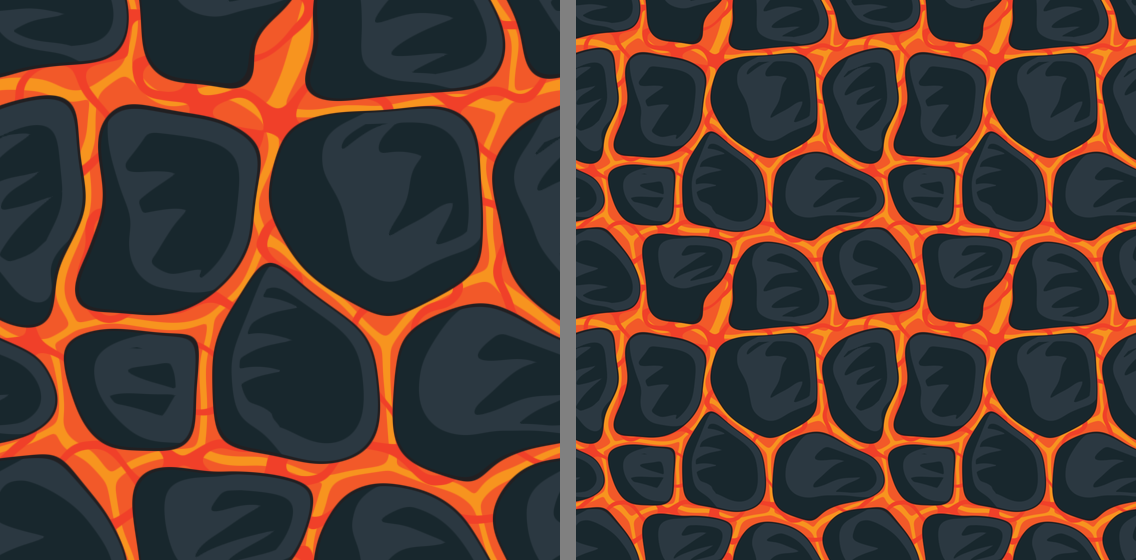
Left, the tile; right, the same tile 2 across and 2 down.
A WebGL 2 fragment shader for this pattern:

```glsl
#version 300 es
precision highp float;
// Cracked lava: dark cartoon boulders parted by glowing, streaky channels.
// Boulders are rounded cells of a wrapped, warped Voronoi diagram; each gets
// an outline, a lighter face and a comb-like recess. The whole image tiles.
uniform vec2 u_resolution;
out vec4 fragColor;

const float PI = 3.14159265;
const float GRID = 3.0;           // boulders per side of the tile
const float CHANNEL = 0.0125;     // half width of a lava channel
const float OUTLINE = 0.0048;
const vec2 ORIGIN = vec2(0.09, 0.17);
const vec3 LAVA = vec3(0.95, 0.35, 0.16);
const vec3 LAVA_RED = vec3(0.94, 0.25, 0.16);
const vec3 LAVA_YELLOW = vec3(0.97, 0.58, 0.12);
const vec3 INK = vec3(0.13, 0.12, 0.13);
const vec3 STONE_DARK = vec3(0.095, 0.153, 0.176);
const vec3 STONE_LIGHT = vec3(0.17, 0.22, 0.255);

// Depth inward from the border, position from the centre, wrapped index.
struct Cell { float depth; vec2 local; vec2 id; };

// Exact integer wrap of a lattice index.
vec2 wrap(vec2 c, float n) { return vec2(ivec2(c + 8.0 * n + 0.5) % int(n)); }

vec2 hash2(vec2 c, float seed) {
    uvec2 h = uvec2(ivec2(c) + 64) * uvec2(1597u, 3571u) + uint(seed) * 7919u;
    for (int i = 0; i < 3; i++) {
        h = h * 1664525u + 1013904223u;
        h.x += h.y * 1664525u;
        h.y += h.x * 1664525u;
        h ^= h >> 16u;
    }
    return vec2(h & 65535u) / 65535.0;
}

float cornerSlope(vec2 corner, vec2 offset, float period, float seed) {
    float angle = 2.0 * PI * hash2(wrap(corner, period), seed).x;
    return dot(vec2(cos(angle), sin(angle)), offset);
}
// Gradient noise that wraps after a whole number of lattice cells.
float noise(vec2 p, float period, float seed) {
    p *= period;
    vec2 c = floor(p), f = p - c, e = vec2(1, 0);
    vec2 w = f * f * f * (f * (f * 6.0 - 15.0) + 10.0);
    float low = mix(cornerSlope(c, f, period, seed), cornerSlope(c + e, f - e, period, seed), w.x);
    float high = mix(cornerSlope(c + e.yx, f - e.yx, period, seed),
                     cornerSlope(c + 1.0, f - 1.0, period, seed), w.x);
    return mix(low, high, w.y);
}
vec2 warp(vec2 p, float period, float amount, float seed) {
    return p + amount * vec2(noise(p, period, seed), noise(p, period, seed + 1.0));
}

// Centre of a lattice cell: rows are staggered, then jittered.
vec2 cellCentre(vec2 cell) {
    vec2 id = wrap(cell, GRID);
    vec2 jitter = 0.48 * (hash2(id, 5.0) - 0.5);
    return (cell + 0.5 + jitter + vec2(0.37 * id.y, 0.0)) / GRID;
}
// Voronoi cell whose corners get rounder as sharpness falls.
Cell voronoi(vec2 p, float sharpness) {
    vec2 base = floor(p * GRID), nearest = base;
    float best = 1e9, sum = 0.0;
    for (int k = 0; k < 25; k++) {
        vec2 cell = base + vec2(k % 5 - 2, k / 5 - 2);
        float dist = distance(p, cellCentre(cell));
        if (dist < best) { best = dist; nearest = cell; }
    }
    vec2 centre = cellCentre(nearest);
    for (int k = 0; k < 25; k++) {
        if (k == 12) continue;
        vec2 other = cellCentre(nearest + vec2(k % 5 - 2, k / 5 - 2));
        float border = dot(0.5 * (centre + other) - p, normalize(other - centre));
        sum += exp(-sharpness * border);
    }
    return Cell(-log(sum) / sharpness, p - centre, wrap(nearest, GRID));
}

float smoothMin(float a, float b, float k) {
    float h = max(k - abs(a - b), 0.0) / k;
    return min(a, b) - 0.25 * h * h * k;
}
float cover(float d) {
    float w = max(0.75 * fwidth(d), 1e-5);
    return smoothstep(-w, w, d);
}
// Positive right of a row of rounded fingers that reach to the left.
float fingers(vec2 q, float pitch, vec2 id) {
    float s = q.y / pitch;
    float reach = mix(0.06, 0.13, hash2(id + vec2(0.0, 4.0 * floor(s)), 9.0).x);
    return q.x - 0.055 + reach * pow(abs(sin(PI * s)), 1.5);
}

vec3 lavaColour(vec2 p, vec2 warped) {
    float ribbon = voronoi(warp(warped, 7.0, 0.035, 21.0), 200.0).depth;
    vec3 colour = mix(LAVA, LAVA_YELLOW, cover(0.0075 - abs(ribbon)));
    return mix(colour, LAVA_RED, cover(0.06 - abs(noise(p, 8.0, 31.0))));
}

vec3 stoneColour(vec2 p, Cell rock, float depth) {
    vec2 pick = hash2(rock.id, 13.0);
    float turn = 1.1 * (pick.x - 0.5);
    vec2 q = mat2(cos(turn), -sin(turn), sin(turn), cos(turn)) * rock.local;
    float face = depth + 0.4 * q.x + 0.1 * q.y - 0.025 + 0.025 * noise(p, 8.0, 41.0);
    q.y += 0.025 * noise(p, 8.0, 43.0) - 0.3 * q.x + 2.5 * q.x * q.x;
    float comb = 0.4 * fingers(q, mix(0.062, 0.08, pick.y), rock.id);
    float recess = smoothMin(min(depth - 0.034, face - 0.022), comb, 0.008);
    vec3 colour = mix(STONE_DARK, STONE_LIGHT, cover(face));
    colour = mix(colour, STONE_DARK, cover(recess));
    return mix(INK, colour, cover(depth - OUTLINE));
}

void main() {
    vec2 p = gl_FragCoord.xy / u_resolution + ORIGIN;
    vec2 warped = warp(p, 4.0, 0.085, 1.0);
    Cell rock = voronoi(warped, 35.0);
    float depth = rock.depth - CHANNEL + 0.013 * noise(p, 6.0, 51.0);
    fragColor = vec4(mix(lavaColour(p, warped), stoneColour(p, rock, depth), cover(depth)), 1.0);
}
```
